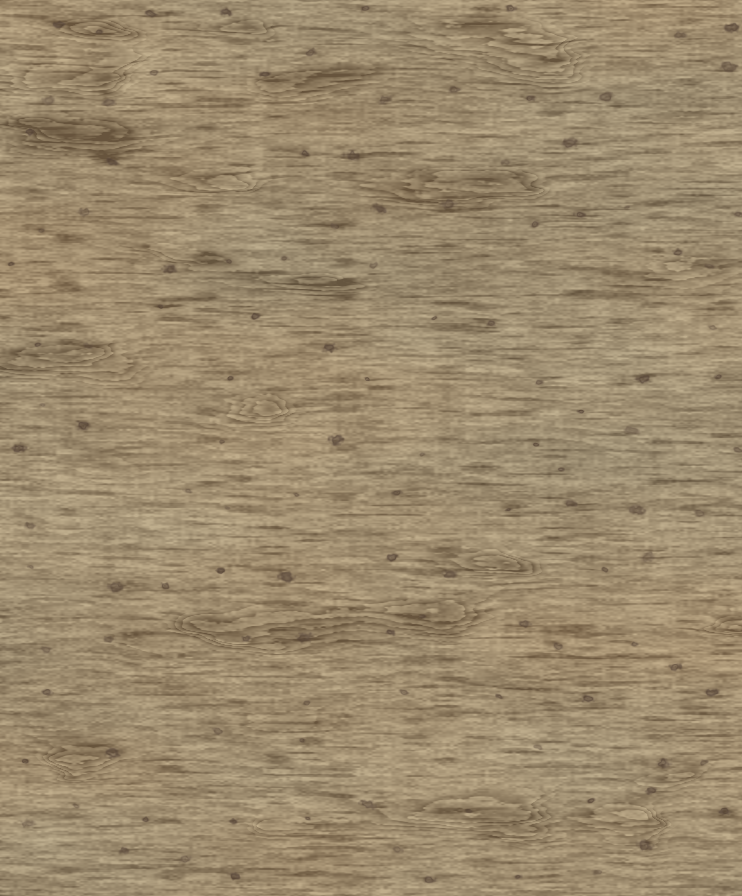
Write a WebGL 1 fragment shader that draws this texture.

```glsl
precision highp float;
// Weathered oak veneer: horizontal fibres, cathedral figure and small scattered knots.
uniform vec2 u_resolution;

float hash(vec2 p) {
  return fract(sin(dot(p, vec2(127.1, 311.7))) * 43758.5453);
}

vec2 hash2(vec2 p) {
  return vec2(hash(p), hash(p + 57.3));
}

float noise(vec2 p) {
  vec2 i = floor(p), f = fract(p);
  f = f * f * (3.0 - 2.0 * f);
  return mix(mix(hash(i), hash(i + vec2(1, 0)), f.x),
             mix(hash(i + vec2(0, 1)), hash(i + vec2(1, 1)), f.x), f.y);
}

float fbm(vec2 p) {
  float sum = 0.0, amp = 0.53;
  for (int i = 0; i < 4; i++) {
    sum += amp * noise(p);
    p = p * 2.03 + 17.7;
    amp *= 0.5;
  }
  return sum;
}

// Sum of flat, lopsided bumps that bend the growth rings into eyes and arches
float figureBumps(vec2 p) {
  vec2 q = p * vec2(4.6, 18.0);
  q += 0.9 * vec2(fbm(q * 1.1), fbm(q * 1.1 + 40.0)) - 0.45;
  float sum = 0.0;
  for (int j = -1; j <= 1; j++) {
    for (int i = -1; i <= 1; i++) {
      vec2 cell = floor(q) + vec2(i, j);
      vec2 d = q - cell - 0.2 - 0.6 * hash2(cell);
      float blunt = sign(hash(cell + 45.0) - 0.5);
      d.x *= mix(0.9, 2.0, smoothstep(-0.2, 0.2, d.x * blunt));
      float strength = smoothstep(0.45, 0.9, hash(cell + 9.1));
      sum += strength * exp(-dot(d, d) * mix(5.0, 11.0, hash(cell + 3.7)));
    }
  }
  return sum;
}

// x: dark knot body, y: soft halo stretched along the grain
vec2 knots(vec2 p) {
  vec2 grid = vec2(13.0, 15.0);
  vec2 base = floor(p * grid);
  vec2 result = vec2(0.0);
  for (int j = -1; j <= 1; j++) {
    for (int i = -1; i <= 1; i++) {
      vec2 cell = base + vec2(i, j);
      vec2 d = p - (cell + 0.1 + 0.8 * hash2(cell + 21.0)) / grid;
      d.y += d.x * (hash(cell + 5.0) - 0.5) * 0.4;
      float size = mix(0.0042, 0.0105, pow(hash(cell + 31.0), 1.8));
      float r = length(d * vec2(1.0, 1.6)) / size;
      r += 0.6 * (noise(p * 300.0) - 0.5);
      float strength = step(0.22, hash(cell + 77.0)) * mix(0.5, 1.0, hash(cell + 13.0));
      float body = 1.0 - smoothstep(0.5, 1.2, r);
      body *= 0.84 + 0.16 * cos(r * 7.0 + 2.5);
      vec2 h = d * vec2(0.4, 1.2) / size;
      result = max(result, strength * vec2(body, exp(-dot(h, h))));
    }
  }
  return result;
}

void main() {
  vec2 p = gl_FragCoord.xy / u_resolution.y;
  float bump = figureBumps(p);
  float drift = fbm(p * vec2(2.5, 9.0) + 4.0);
  vec2 knot = knots(p);

  // Fibres follow the figure slightly and flow around the knots
  float across = p.y + 0.012 * drift + 0.008 * bump + 0.002 * knot.y;
  float streak = noise(vec2(p.x * 11.0, across * 150.0));
  float fibre = noise(vec2(p.x * 42.0, across * 340.0) + 11.0);
  float fleck = noise(p * vec2(230.0, 500.0));
  float pores = smoothstep(0.6, 0.9, noise(vec2(p.x * 26.0, across * 280.0) + 63.0));

  // Growth rings: a slow darkening that ends in a sharper edge, torn by fibres
  float ring = fract(p.y * 48.0 + drift * 5.0 + bump * 4.5 + 0.5 * fibre + 0.2 * fleck);
  float latewood = pow(ring, 2.0) * (1.0 - smoothstep(0.75, 1.0, ring));
  float figure = smoothstep(0.1, 0.6, bump);

  float tone = 0.83;
  tone += 0.42 * (fbm(p * vec2(2.0, 13.0) + 30.0) - 0.5);
  tone += 0.2 * (streak - 0.5) + 0.52 * (fibre - 0.5) + 0.42 * (fleck - 0.5);
  tone -= 0.46 * pores * (0.4 + drift);
  tone -= latewood * mix(0.2, 0.75, figure);
  tone -= 0.22 * figure * smoothstep(0.3, 0.8, noise(p * vec2(10.0, 34.0)));
  tone -= 0.2 * knot.y;

  vec3 darkGrain = vec3(0.44, 0.37, 0.275);
  vec3 paleWood = vec3(0.70, 0.63, 0.505);
  vec3 color = mix(darkGrain, paleWood, clamp(tone, -0.15, 1.2));
  color += vec3(0.03, -0.005, -0.025) * (fbm(p * vec2(3.0, 7.0) + 80.0) - 0.5);
  color = mix(color, vec3(0.36, 0.29, 0.235) + 0.08 * (fleck - 0.5), 0.88 * knot.x);
  gl_FragColor = vec4(color, 1.0);
}
```
